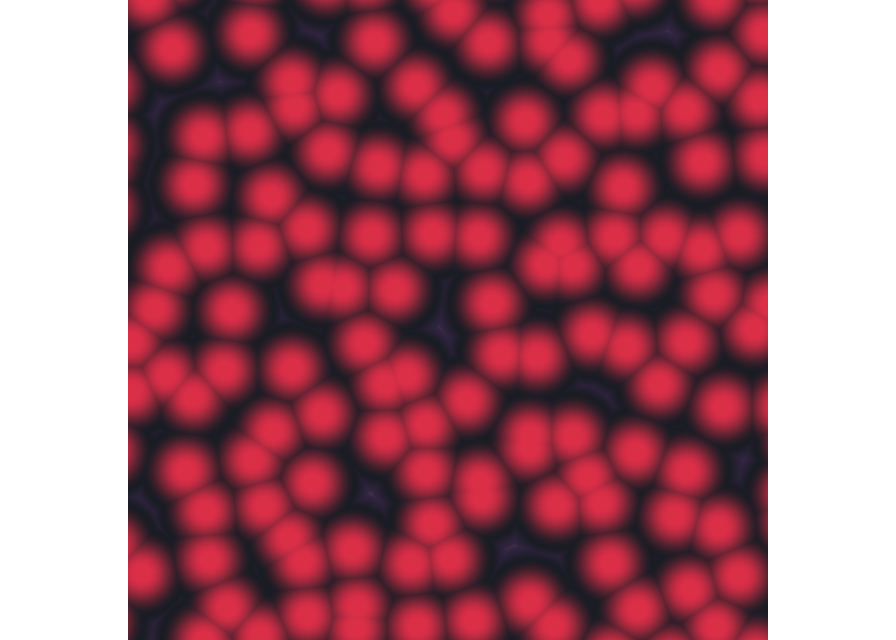
Write a Shadertoy shader that draws this pattern.

```glsl
// Soft red discs crowded on a dark square panel between white margins.
// The distance to the nearest jittered grid point drives a colour ramp:
// red core, near black rim, violet gaps and pale sparks in the widest gaps.

vec2 hash22(vec2 p) {
    vec2 q = vec2(dot(p, vec2(127.1, 311.7)), dot(p, vec2(269.5, 183.3)));
    return fract(sin(q) * 43758.5453);
}

// Distance to the nearest scattered point, in cells
float nearestPoint(vec2 p) {
    vec2 cell = floor(p);
    float nearest = 9.0;
    // Two rings of neighbours keep the wide gaps free of seams
    for (int y = -2; y <= 2; y++) {
        for (int x = -2; x <= 2; x++) {
            vec2 id = cell + vec2(x, y);
            vec2 toPoint = id + hash22(id) - p;
            nearest = min(nearest, dot(toPoint, toPoint));
        }
    }
    return sqrt(nearest);
}

vec3 ramp(float d) {
    vec3 red = vec3(0.86, 0.18, 0.28);
    vec3 black = vec3(0.10, 0.11, 0.14);
    vec3 violet = vec3(0.19, 0.14, 0.25);
    vec3 cream = vec3(0.86, 0.82, 0.70);
    vec3 color = mix(red, black, smoothstep(0.12, 0.74, d));
    color = mix(color, violet, smoothstep(0.72, 0.98, d));
    return mix(color, cream, smoothstep(0.94, 1.32, d));
}

void mainImage(out vec4 fragColor, in vec2 fragCoord) {
    // Centred coordinates, one unit is the canvas height
    vec2 uv = (fragCoord - 0.5 * iResolution.xy) / iResolution.y;
    vec3 color = ramp(nearestPoint(uv * 11.0 + 20.0));

    // White margins beside the square panel, with a one pixel soft edge
    float margin = clamp((abs(uv.x) - 0.5) * iResolution.y + 0.5, 0.0, 1.0);
    fragColor = vec4(mix(color, vec3(1.0), margin), 1.0);
}
```
